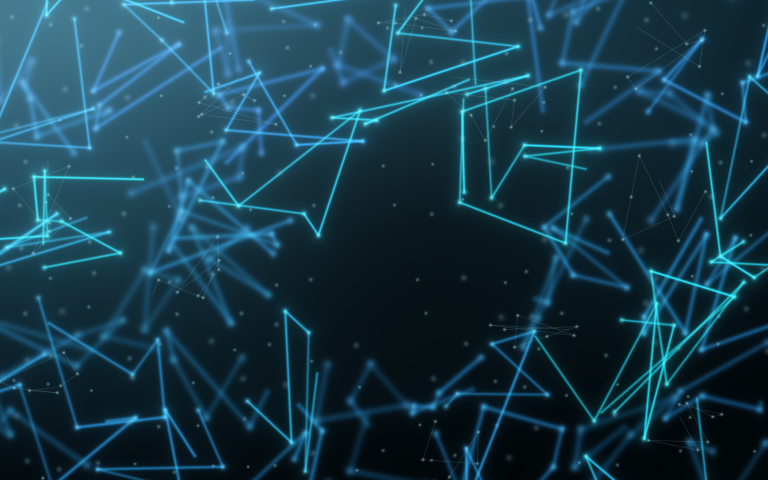
A WebGL 1 fragment shader for this background:

```glsl
precision highp float;
// Glowing network of blue and cyan links over a dark teal gradient.
uniform vec2 u_resolution;

#define CHAINS 58
#define LINKS 5
#define WEBS 13
#define WEB_LINKS 7
#define FAR_WIDTH 0.0085
#define NEAR_WIDTH 0.0026
#define HALO 0.18
#define DUST_CELLS 13.0
#define HOLLOW vec2(0.86, 0.46)
#define TAU 6.28318

float hash(vec2 p) {
    vec3 q = fract(vec3(p.xyx) * 0.1031);
    q += dot(q, q.yzx + 33.33);
    return fract((q.x + q.y) * q.z);
}

vec2 hash2(vec2 p) {
    return vec2(hash(p + 7.3), hash(p.yx + 41.7));
}

// Light falls from the upper left and fades to near black.
vec3 backdrop(vec2 uv, vec2 p) {
    float d = length(vec2(uv.x * 0.62, (1.0 - uv.y) * 0.85));
    vec3 c = mix(vec3(0.27, 0.48, 0.56), vec3(0.15, 0.32, 0.39), smoothstep(0.0, 0.36, d));
    c = mix(c, vec3(0.05, 0.14, 0.18), smoothstep(0.25, 0.66, d));
    c = mix(c, vec3(0.004, 0.022, 0.032), smoothstep(0.55, 0.95, d));
    vec2 h = p - HOLLOW;
    return c * (1.0 - 0.5 * exp(-dot(h, h) * 7.0));
}

// Evenly spread chain centres, pushed out of the hollow.
vec2 anchor(float id) {
    vec2 a = fract(id * vec2(0.75488, 0.56984) + 0.31) * vec2(1.7, 1.1) - 0.05;
    vec2 away = a - HOLLOW;
    return a + normalize(away) * 0.2 * exp(-dot(away, away) * 9.0);
}

vec2 node(float id, float k, float reach) {
    vec2 r = hash2(vec2(id * 3.17, k * 5.71));
    float angle = TAU * r.x;
    return anchor(id) + reach * (0.3 + 0.7 * r.y) * vec2(cos(angle), sin(angle));
}

float segmentDistance(vec2 p, vec2 a, vec2 b) {
    vec2 ab = b - a;
    float t = clamp(dot(p - a, ab) / max(dot(ab, ab), 1e-6), 0.0, 1.0);
    return length(p - a - ab * t);
}

float soft(float d, float width) {
    return exp(-d * d / (width * width));
}

vec3 screenAdd(vec3 base, vec3 light) {
    return 1.0 - (1.0 - base) * (1.0 - clamp(light, 0.0, 1.0));
}

void main() {
    vec2 uv = gl_FragCoord.xy / u_resolution;
    vec2 p = gl_FragCoord.xy / u_resolution.y;
    float pixel = 1.0 / u_resolution.y;
    vec3 color = backdrop(uv, p);

    // Main links: depth 0 is dim and blurred, depth 1 is bright and crisp.
    for (int c = 0; c < CHAINS; c++) {
        float id = float(c) + 1.0;
        float depth = hash(vec2(id, 19.0));
        float near = smoothstep(0.6, 0.85, depth);
        float reach = mix(0.15, 0.24, depth);
        float width = max(mix(FAR_WIDTH, NEAR_WIDTH, smoothstep(0.1, 0.8, depth)), 0.75 * pixel);
        float power = mix(0.3, 0.92, smoothstep(0.15, 0.85, depth));
        vec2 home = anchor(id);
        float blueness = smoothstep(0.45, 0.95, home.y) * (1.0 - 0.6 * smoothstep(0.6, 1.3, home.x));
        vec3 tint = mix(vec3(0.11, 0.48, 0.76), vec3(0.14, 0.42, 0.95), blueness);
        tint = mix(tint, vec3(0.10, 0.84, 0.94), near * (1.0 - 0.4 * blueness));
        vec2 a = node(id, 0.0, reach);
        for (int k = 1; k <= LINKS; k++) {
            vec2 b = node(id, float(k), reach);
            float d = segmentDistance(p, a, b);
            if (d < 0.07) {
                float strength = power * (0.6 + 0.4 * hash(vec2(id, float(k) + 60.0)));
                float line = soft(d, width) + HALO * exp(-d / 0.011);
                float knot = soft(length(p - b), width * 0.9 + 0.0035);
                color = screenAdd(color, tint * line * strength);
                color = screenAdd(color, (tint * 0.7 + 0.15) * knot * power * 0.75);
            }
            a = b;
        }
    }

    // Faint pale webs with tiny bright knots.
    for (int c = 0; c < WEBS; c++) {
        float id = float(c) + 101.0;
        vec2 a = node(id, 0.0, 0.11);
        for (int k = 1; k <= WEB_LINKS; k++) {
            vec2 b = node(id, float(k), 0.11);
            float line = soft(segmentDistance(p, a, b), max(0.0012, 0.6 * pixel));
            float knot = soft(length(p - b), max(0.0032, 0.8 * pixel));
            color = screenAdd(color, vec3(0.5, 0.68, 0.72) * (0.14 * line + 0.6 * knot));
            a = b;
        }
    }

    // Scattered dust, some specks out of focus.
    vec2 cell = floor(p * DUST_CELLS);
    vec2 speck = (cell + 0.2 + 0.6 * hash2(cell)) / DUST_CELLS;
    float blur = hash(cell + 83.0);
    float dust = soft(length(p - speck), mix(0.0028, 0.008, blur * blur));
    color = screenAdd(color, vec3(0.5, 0.72, 0.8) * dust * mix(0.6, 0.2, blur) * step(0.4, hash(cell + 29.0)));

    gl_FragColor = vec4(color, 1.0);
}
```
